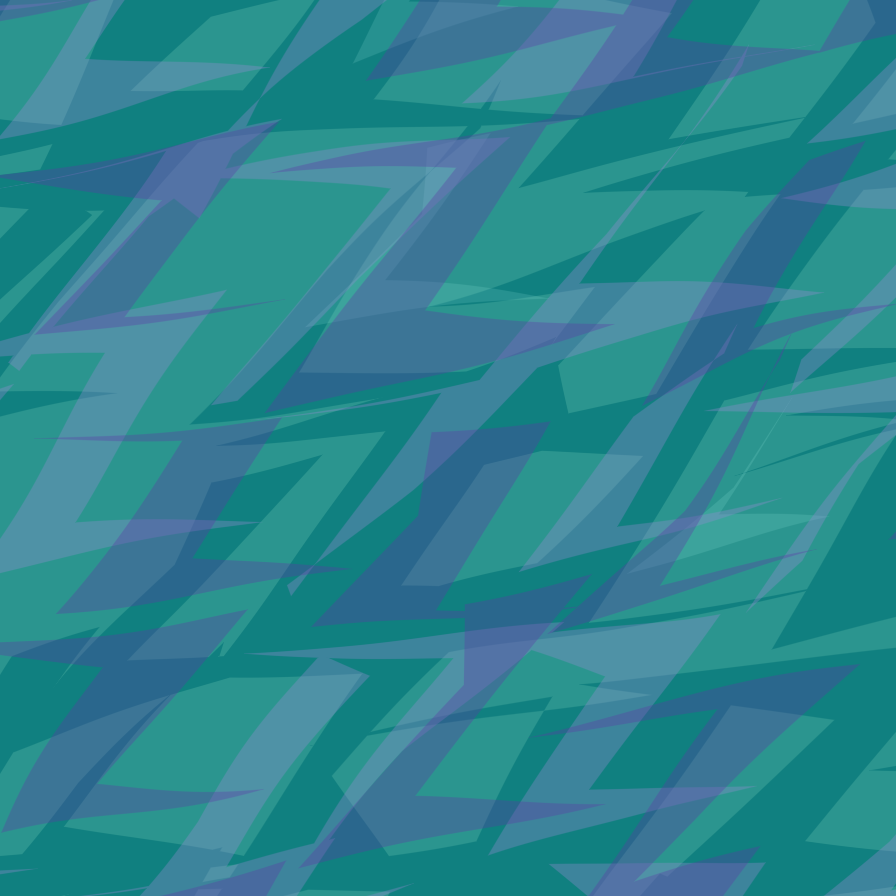
Give the GLSL for this pattern, as a WebGL 2 fragment shader.

```glsl
#version 300 es
precision highp float;
// Overlapping translucent lightning-bolt camouflage in teal, blue and violet.

uniform vec2 u_resolution;
out vec4 outColor;

// Palette: two opaque teals, then translucent tints (alpha in w)
const vec3 GROUND_TEAL = vec3(0.170, 0.585, 0.560);
const vec3 DEEP_TEAL = vec3(0.063, 0.500, 0.500);
const vec4 MINT_TINT = vec4(0.50, 0.85, 0.82, 0.20);
const vec4 LAVENDER_TINT = vec4(0.57, 0.545, 0.82, 0.35);
const vec4 INDIGO_TINT = vec4(0.356, 0.228, 0.646, 0.35);

// Bolt corners around its centre, in canvas units; the other half is mirrored
const vec2 TIP = vec2(-0.17, 0.07);
const vec2 ELBOW = vec2(0.13, 0.13);
const vec2 NOTCH = vec2(0.01, 0.07);

const float CORNER_JITTER = 0.024;
const float CENTRE_JITTER = 0.5;   // in cells
const float BEND_AMOUNT = 0.040;
const float BEND_FREQUENCY = 2.8;
const float EDGE_PIXELS = 0.75;

// Integer hash: two values in 0..1 per cell and seed
vec2 hash2(vec2 cell, int seed) {
  uvec2 q = uvec2(ivec2(floor(cell)) + ivec2(seed * 131, seed * 57));
  q = q * 1664525u + 1013904223u;
  q.x += q.y * 1664525u;
  q.y += q.x * 1664525u;
  q ^= q >> 16u;
  q.x += q.y * 1664525u;
  q.y += q.x * 1664525u;
  q ^= q >> 16u;
  return vec2(q & 65535u) / 65535.0;
}

float cornerGradient(vec2 cell, vec2 offset, int seed) {
  return dot(hash2(cell, seed) * 2.0 - 1.0, offset);
}

float gradientNoise(vec2 p, int seed) {
  vec2 i = floor(p), f = p - i;
  vec2 u = f * f * f * (f * (f * 6.0 - 15.0) + 10.0);
  vec2 e = vec2(1.0, 0.0);
  float low = mix(cornerGradient(i, f, seed),
                  cornerGradient(i + e, f - e, seed), u.x);
  float high = mix(cornerGradient(i + e.yx, f - e.yx, seed),
                   cornerGradient(i + 1.0, f - 1.0, seed), u.x);
  return mix(low, high, u.y);
}

// Signed distance to a six-cornered polygon
float polygonDistance(vec2 p, vec2 corners[6]) {
  float d2 = 1e6, side = 1.0;
  for (int i = 0, j = 5; i < 6; j = i, i++) {
    vec2 edge = corners[j] - corners[i];
    vec2 w = p - corners[i];
    vec2 gap = w - edge * clamp(dot(w, edge) / max(dot(edge, edge), 1e-6), 0.0, 1.0);
    d2 = min(d2, dot(gap, gap));
    bvec3 crossing = bvec3(p.y >= corners[i].y, p.y < corners[j].y,
                           edge.x * w.y > edge.y * w.x);
    if (all(crossing) || all(not(crossing))) side = -side;
  }
  return side * sqrt(d2);
}

// One bolt; its lower arm shrinks at random, from a Z down to a chevron
float boltDistance(vec2 p, vec2 cell, int seed) {
  vec2 traits = hash2(cell, seed + 1);
  float arm = smoothstep(0.2, 0.8, traits.x);
  vec2 corners[6] = vec2[6](TIP, ELBOW, -NOTCH * arm,
                            mix(-ELBOW, -TIP, arm), -ELBOW, NOTCH);
  for (int i = 0; i < 6; i++) {
    corners[i] += (hash2(cell, seed + 2 + i) * 2.0 - 1.0) * CORNER_JITTER;
  }
  return polygonDistance(traits.y < 0.5 ? p : -p, corners);
}

// Coverage of a layer of scattered, gently bent bolts
float boltLayer(vec2 p, int seed, float cellSize, float boltSize, float presence) {
  vec2 q = p * BEND_FREQUENCY;
  p += BEND_AMOUNT * vec2(gradientNoise(q, seed + 20), gradientNoise(q, seed + 21));
  vec2 home = floor(p / cellSize);
  float d = 1.0;
  for (int y = -1; y <= 1; y++) {
    for (int x = -1; x <= 1; x++) {
      vec2 cell = home + vec2(x, y);
      vec2 chance = hash2(cell, seed + 10);
      if (chance.x > presence) continue;
      float size = boltSize * mix(0.8, 1.2, chance.y);
      vec2 centre = cell + 0.5 + (hash2(cell, seed) - 0.5) * CENTRE_JITTER;
      d = min(d, size * boltDistance((p - centre * cellSize) / size, cell, seed));
    }
  }
  float soft = EDGE_PIXELS / u_resolution.y;
  return 1.0 - smoothstep(-soft, soft, d);
}

vec3 tinted(vec3 base, vec4 tint, float coverage) {
  return mix(base, tint.rgb, tint.a * coverage);
}

void main() {
  vec2 p = gl_FragCoord.xy / u_resolution.y;
  // Layers from back to front: seed, cell size, bolt size, presence
  vec3 color = mix(GROUND_TEAL, DEEP_TEAL, boltLayer(p, 40, 0.27, 1.28, 1.0));
  color = tinted(color, MINT_TINT, boltLayer(p, 80, 0.30, 0.70, 0.15));
  color = tinted(color, LAVENDER_TINT, boltLayer(p, 120, 0.29, 1.25, 1.0));
  color = tinted(color, INDIGO_TINT, boltLayer(p, 160, 0.31, 1.0, 0.88));
  outColor = vec4(color, 1.0);
}
```
